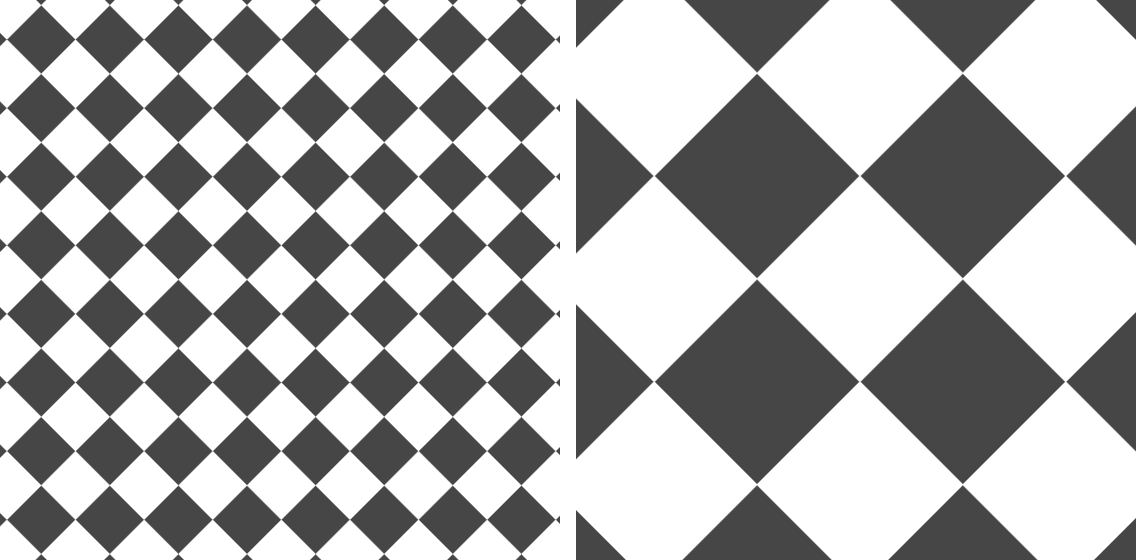
Left: the whole. Right: its middle third, enlarged.
Reproduce this pattern procedurally as a three.js fragment shader.

```glsl
// Draws a diagonal checkerboard: charcoal diamonds set tip to tip on white.
varying vec2 vUv;

const vec3 WHITE = vec3(1.0);
const vec3 CHARCOAL = vec3(0.275);

const float PERIOD = 0.1225;                     // spacing of diamonds, about 8.16 across
const vec2 FIRST_CENTER = vec2(0.0736, 0.0719);  // center of the lower left diamond
const float HALF_DIAGONAL = 0.497 * PERIOD;      // leaves a hairline gap at the tips

// Position relative to the nearest repeat center
vec2 repeatCell(vec2 p, vec2 center, float period) {
  return (fract((p - center) / period + 0.5) - 0.5) * period;
}

// Signed distance to the sides of a diamond, negative inside
float diamondDistance(vec2 p, float halfDiagonal) {
  return (abs(p.x) + abs(p.y) - halfDiagonal) * inversesqrt(2.0);
}

// Coverage of a shape with an edge blended over the given width
float coverage(float dist, float edgeWidth) {
  return clamp(0.5 - dist / edgeWidth, 0.0, 1.0);
}

void main() {
  vec2 cell = repeatCell(vUv, FIRST_CENTER, PERIOD);
  float dist = diamondDistance(cell, HALF_DIAGONAL);
  float edgeWidth = 1.2 * fwidth(vUv.x);
  gl_FragColor = vec4(mix(WHITE, CHARCOAL, coverage(dist, edgeWidth)), 1.0);
}
```
